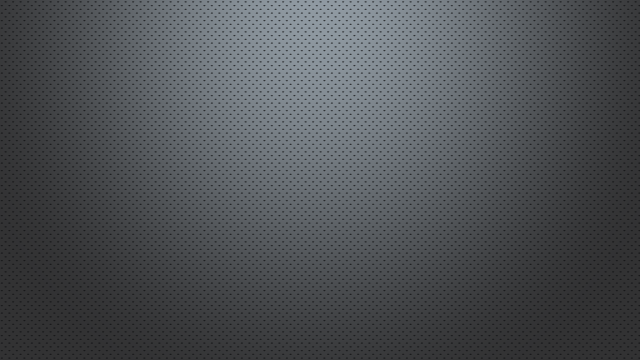
Give the GLSL for this pattern, as a Shadertoy shader.

```glsl
// Dark perforated metal sheet with staggered holes, lit softly from the top centre.

const float TILES_DOWN = 48.0;               // each tile holds two staggered holes
const vec2 HOLE_RADIUS = vec2(0.122, 0.085); // in tile units
const float HOLE_OPACITY = 0.72;
const vec3 SHADOW_STEEL = vec3(0.196, 0.196, 0.201);
const vec3 LIT_STEEL = vec3(0.562, 0.602, 0.634);
const vec3 HOLE_COLOR = vec3(0.055, 0.058, 0.063);

// Approximate signed distance to an ellipse centred on the origin.
float ellipseDistance(vec2 p, vec2 radius) {
    return (length(p / radius) - 1.0) * min(radius.x, radius.y);
}

// Distance to the nearest hole in one square lattice.
float latticeDistance(vec2 p, vec2 center, vec2 radius) {
    return ellipseDistance(fract(p - center + 0.5) - 0.5, radius);
}

// Two lattices, half a tile apart, form the staggered rows.
float holeDistance(vec2 p, vec2 radius) {
    return min(latticeDistance(p, vec2(0.25), radius),
               latticeDistance(p, vec2(0.75), radius));
}

// Antialiased coverage of a shape from its distance.
float coverage(float dist, float pixel) {
    return clamp(0.5 - dist / pixel, 0.0, 1.0);
}

// Broad elliptical light that fades to the sides and the bottom.
vec3 steelColor(vec2 uv) {
    float falloff = length(vec2(2.0 * uv.x - 1.0, 1.0 - uv.y));
    float light = 1.0 - smoothstep(0.0, 1.2, falloff);
    return mix(SHADOW_STEEL, LIT_STEEL, light);
}

void mainImage(out vec4 fragColor, in vec2 fragCoord) {
    vec2 uv = fragCoord / iResolution.xy;
    vec2 tile = fragCoord / iResolution.y * TILES_DOWN;
    float pixel = TILES_DOWN / iResolution.y;

    vec3 color = steelColor(uv);

    // Faint bright lip under each hole
    float lip = coverage(holeDistance(tile + vec2(0.0, 0.1), HOLE_RADIUS), pixel);
    color *= 1.0 + 0.03 * lip;

    // Punched holes
    float hole = coverage(holeDistance(tile, HOLE_RADIUS), pixel);
    color = mix(color, HOLE_COLOR, hole * HOLE_OPACITY);

    fragColor = vec4(color, 1.0);
}
```
